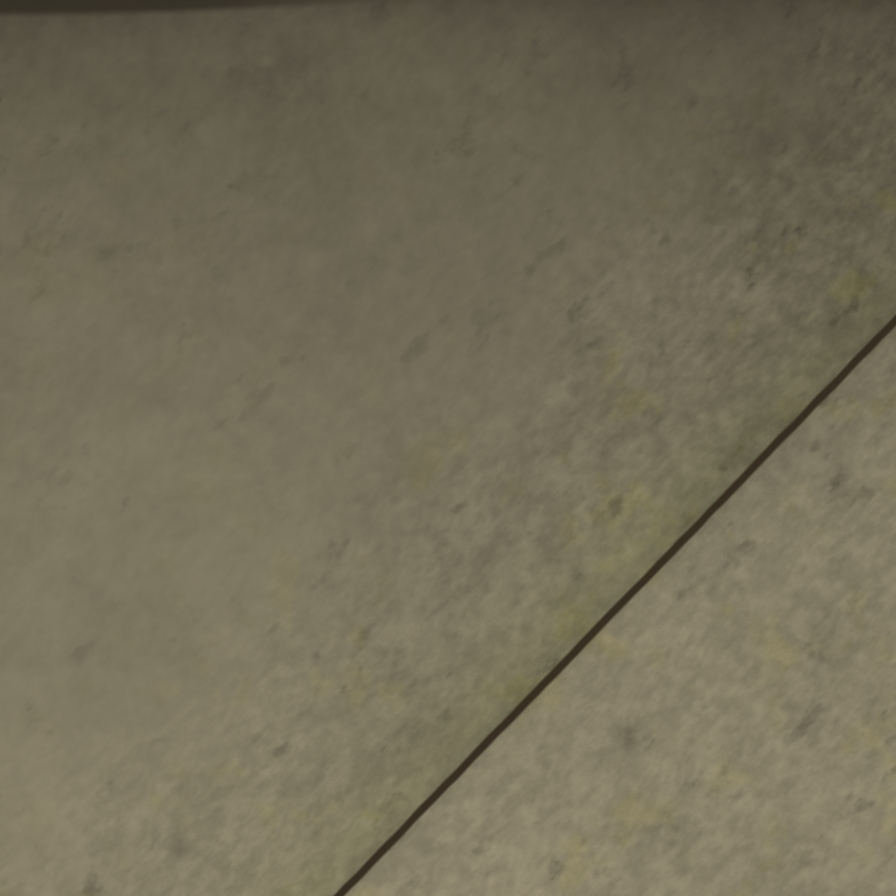
Write a three.js fragment shader that draws this texture.

```glsl
varying vec2 vUv;

float hash(vec2 p) {
  vec3 q = fract(vec3(p.xyx) * 0.1031);
  q += dot(q, q.yzx + 33.33);
  return fract((q.x + q.y) * q.z);
}

float valueNoise(vec2 p) {
  vec2 cell = floor(p);
  vec2 f = fract(p);
  f = f * f * (3.0 - 2.0 * f);
  float low = mix(hash(cell), hash(cell + vec2(1.0, 0.0)), f.x);
  float high = mix(hash(cell + vec2(0.0, 1.0)), hash(cell + 1.0), f.x);
  return mix(low, high, f.y);
}

// Layered noise centred on zero
float fbm(vec2 p) {
  float sum = 0.0;
  float amplitude = 0.5;
  for (int i = 0; i < 4; i++) {
    sum += amplitude * (valueNoise(p) - 0.5);
    p = mat2(0.8, 0.6, -0.6, 0.8) * p * 2.03 + 17.3;
    amplitude *= 0.55;
  }
  return sum;
}

// Signed distance to a line: positive above and to the left
float lineDistance(vec2 p, vec2 a, vec2 b) {
  vec2 along = normalize(b - a);
  return dot(p - a, vec2(-along.y, along.x));
}

// Soft stain with a ragged outline
float smudge(vec2 p, vec2 centre, vec2 size) {
  vec2 d = (p - centre) / size;
  return exp(-dot(d, d)) * clamp(0.7 + 2.0 * fbm(p * 60.0), 0.0, 1.0);
}

// Broad light falling off towards the top and the right
float slabTone(vec2 p, float seam) {
  float tone = 0.525 - 0.075 * p.y - 0.085 * p.y * p.y;
  tone -= 0.03 * smoothstep(0.55, 1.0, p.x) * smoothstep(0.35, 0.9, p.y);
  tone -= 0.025 * smoothstep(0.25, 0.0, p.x) * smoothstep(0.75, 1.0, p.y);
  tone -= 0.025 * exp(-max(seam, 0.0) / 0.06) * step(0.0, seam);
  tone += 0.018 * smoothstep(0.004, -0.01, seam);
  return tone;
}

// Fine mottling, coarser and stronger on the rough areas
float grain(vec2 p, float roughness) {
  vec2 slanted = vec2(p.x + p.y, p.y - p.x) * 0.7071;
  float cloud = fbm(p * 7.0 + 3.0) * 0.045;
  float mottle = fbm(p * 34.0 + 9.0) * mix(0.04, 0.075, roughness);
  float fibre = fbm(slanted * vec2(75.0, 125.0)) * mix(0.035, 0.105, roughness);
  float pits = smoothstep(0.17, 0.36, fbm(slanted * vec2(24.0, 38.0) + 41.0));
  return cloud + mottle + fibre - pits * mix(0.035, 0.075, roughness);
}

void main() {
  vec2 p = vUv;
  float seam = lineDistance(p, vec2(0.378, 0.0), vec2(1.0, 0.643));
  float roughness = smoothstep(0.36, 0.14, seam + 0.12 * fbm(p * 9.0));

  float tone = slabTone(p, seam) + grain(p, roughness);

  // Scattered stains
  tone -= 0.12 * smudge(p, vec2(0.705, 0.178), vec2(0.018, 0.016));
  tone -= 0.08 * smudge(p, vec2(0.755, 0.078), vec2(0.028, 0.020));
  tone -= 0.09 * smudge(p, vec2(0.645, 0.358), vec2(0.010, 0.010));
  tone -= 0.06 * smudge(p, vec2(0.200, 0.060), vec2(0.012, 0.018));
  tone -= 0.05 * smudge(p, vec2(0.125, 0.722), vec2(0.018, 0.014));
  tone -= 0.04 * smudge(p, vec2(0.310, 0.910), vec2(0.060, 0.040));

  vec3 stone = tone * vec3(1.0, 0.942, 0.768);

  // Yellow patches and an olive cast beside the seam
  float ochre = smoothstep(0.08, 0.3, fbm(p * 22.0 + 60.0)) * (0.3 + 0.7 * roughness);
  float olive = exp(-abs(seam - 0.025) / 0.04) * step(0.0, seam);
  stone += vec3(0.012, 0.010, -0.022) * ochre;
  stone += vec3(-0.008, 0.0, -0.022) * olive;

  // Dark joint with a soft shadow
  vec3 jointColor = vec3(0.20, 0.165, 0.115);
  float wobble = 0.0012 * (valueNoise(p * 45.0) - 0.5);
  float joint = 1.0 - smoothstep(0.0022, 0.0062, abs(seam + wobble));
  stone *= 1.0 - 0.12 * exp(-abs(seam) / 0.010);
  stone = mix(stone, jointColor, joint * 0.94);

  // Shadowed upper edge, thinning to the right
  float edgeHeight = 0.016 * (1.0 - smoothstep(0.05, 0.55, p.x));
  float fromTop = 1.0 - p.y;
  float edge = 1.0 - smoothstep(edgeHeight - 0.006, edgeHeight + 0.005, fromTop);
  edge *= 1.0 - smoothstep(0.2, 0.5, p.x);
  stone *= 1.0 - 0.15 * exp(-fromTop / 0.025);
  stone = mix(stone, vec3(0.20, 0.18, 0.14), edge * 0.85);

  gl_FragColor = vec4(stone, 1.0);
}
```
